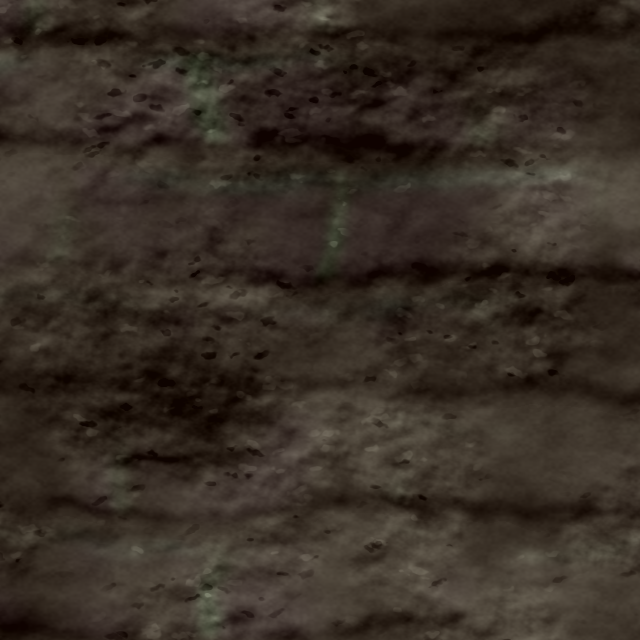
Write a three.js fragment shader that draws this texture.

```glsl
varying vec2 vUv;

#define ROWS 5.4
#define BRICK_WIDTH 0.43
#define WARP 0.09
#define BLOTCH 1.25
#define ROUGHNESS 0.75
#define RELIEF 1.5
#define SHADOW 0.36
#define MORTAR_LIGHT 0.34
#define EXPOSURE 0.43

const vec3 SOOT = vec3(0.12, 0.08, 0.05);
const vec3 WORN_STONE = vec3(0.38, 0.35, 0.30);
const vec3 MOSS_TINT = vec3(-0.025, 0.012, -0.004);
const vec3 PLUM_TINT = vec3(0.004, -0.006, 0.014);

float hash(vec2 p) {
  vec3 q = fract(p.xyx * 0.1031);
  q += dot(q, q.yzx + 33.33);
  return fract((q.x + q.y) * q.z);
}

vec2 hash2(vec2 p) { return vec2(hash(p), hash(p + 57.3)); }

float noise(vec2 p) {
  vec2 i = floor(p), f = fract(p), e = vec2(0.0, 1.0);
  f = f * f * (3.0 - 2.0 * f);
  return mix(mix(hash(i), hash(i + e.yx), f.x),
             mix(hash(i + e.xy), hash(i + e.yy), f.x), f.y);
}

float fbm(vec2 p) {
  float sum = 0.0, amp = 0.52;
  for (int i = 0; i < 5; i++) {
    sum += amp * noise(p);
    p = mat2(1.6, 0.9, -0.9, 1.6) * p + 17.7;
    amp *= 0.5;
  }
  return sum;
}

float band(float x, float width) { return exp(-x * x / (width * width)); }

// Scattered ragged flecks; a share of the cells holds one
float flecks(vec2 p, float share) {
  float ragged = 0.35 * (noise(p * 4.0) - 0.5), cover = 0.0;
  for (int y = -1; y <= 1; y++)
    for (int x = -1; x <= 1; x++) {
      vec2 id = floor(p) + vec2(x, y);
      vec2 d = p - id - hash2(id + 3.1);
      d.y += d.x * (hash(id + 8.4) - 0.5);
      float size = mix(0.1, 0.36, hash(id + 21.7));
      float spot = length(d * vec2(0.75, 1.3)) + ragged;
      float present = step(hash(id + 41.2), share);
      cover = max(cover, present * (1.0 - smoothstep(size - 0.12, size + 0.1, spot)));
    }
  return cover;
}

// Short tapering cracks at random angles
float cracks(vec2 p) {
  float cover = 0.0;
  for (int y = -1; y <= 1; y++)
    for (int x = -1; x <= 1; x++) {
      vec2 id = floor(p) + vec2(x, y);
      vec2 d = p - id - hash2(id + 5.9);
      float angle = mix(-0.4, 1.6, hash(id + 12.6));
      vec2 dir = vec2(cos(angle), sin(angle));
      float taper = 1.0 - smoothstep(0.08, 0.3, abs(dot(d, dir)));
      float line = band(dot(d, vec2(-dir.y, dir.x)), 0.022);
      cover = max(cover, step(hash(id + 71.3), 0.3) * taper * line);
    }
  return cover;
}

void main() {
  // Worn, uneven courses
  vec2 bend = vec2(fbm(vUv * 4.0 + 2.3), fbm(vUv * 4.0 + 31.8)) - 0.5;
  vec2 nick = vec2(noise(vUv * 26.0), noise(vUv * 26.0 + 9.4)) - 0.5;
  vec2 p = vUv + WARP * bend + 0.012 * nick;
  float row = floor(p.y * ROWS);
  float column = p.x / BRICK_WIDTH + 0.5 * row + 0.35 * hash(vec2(row, 4.0));
  vec2 f = vec2(fract(column), fract(p.y * ROWS));

  // Rounded brick face, pale joints and shaded undersides
  vec2 extent = 0.5 * vec2(BRICK_WIDTH, 1.0 / ROWS);
  vec2 q = abs(f - 0.5) * 2.0 * extent - extent + 0.04;
  float face = 1.0 - smoothstep(-0.03, 0.0, length(max(q, 0.0)) - 0.036);
  float wear = smoothstep(0.36, 0.62, fbm(vUv * 3.5 + 14.2));
  float lit = smoothstep(0.38, 0.64, fbm(vUv * vec2(5.0, 6.0) + 47.5));
  float sideJoint = band(min(f.x, 1.0 - f.x) * BRICK_WIDTH, 0.024)
    * smoothstep(0.05, 0.22, f.y) * (1.0 - smoothstep(0.85, 1.0, f.y));
  float mortar = max(sideJoint, 0.75 * band(f.y - 0.84, 0.09)) * lit;
  float underside = band(f.y - 0.13, 0.085);

  // Blotches, grit and light falling from above
  vec2 grit = vUv * vec2(24.0, 32.0);
  float blotch = fbm(vUv * vec2(3.2, 5.5) + 6.1) - 0.5;
  float rough = fbm(grit) - 0.5;
  float slope = rough + 0.5 - fbm(grit + vec2(-0.12, 0.3));
  float grain = noise(vUv * vec2(170.0, 230.0)) - 0.5;
  float patchy = smoothstep(0.4, 0.65, fbm(vUv * 6.0 + 81.0));
  float tone = EXPOSURE + BLOTCH * blotch + ROUGHNESS * rough * (0.4 + 0.6 * patchy);
  tone += RELIEF * slope * (0.15 + 0.45 * patchy + 0.4 * mortar) + 0.09 * grain;
  tone += face * 0.28 * (hash(vec2(floor(column), row) + 19.0) - 0.5);
  tone += MORTAR_LIGHT * mortar * (0.75 + 1.2 * rough);
  tone -= SHADOW * underside * (0.3 + 0.7 * wear);

  // Pale chips, dark pits and cracks
  float chips = flecks(vUv * vec2(34.0, 42.0), 0.16) * max(patchy * 0.6, mortar);
  float pits = flecks(vUv * vec2(38.0, 46.0) + 60.0, 0.13) * (0.15 + 0.85 * patchy);
  tone += 0.45 * chips - 0.4 * pits - 0.5 * cracks(p * 4.0 + 7.0);

  // Soot to worn stone, with faint moss and plum tints
  vec3 color = mix(SOOT, WORN_STONE, clamp(tone, -0.25, 1.5));
  float stain = smoothstep(0.4, 0.7, fbm(vUv * 5.0 + 103.0));
  color += MOSS_TINT * mortar * (0.4 + stain) + PLUM_TINT * stain * face;
  gl_FragColor = vec4(max(color, 0.0), 1.0);
}
```
